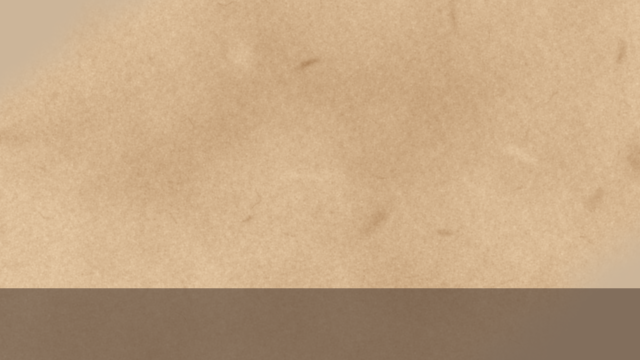
Write a WebGL 1 fragment shader that draws this background.

```glsl
precision highp float;
// Aged parchment with a dark translucent strip along the bottom.
// Cellular noise gives clouding and grain; soft ellipses place the stains,
// and two smooth veils cover the upper left and lower right corners.
uniform vec2 u_resolution;

const vec3 PALE = vec3(0.885, 0.77, 0.625);
const vec3 UMBER = vec3(0.68, 0.52, 0.36);
const vec3 VEIL = vec3(0.80, 0.71, 0.60);
const vec3 STRIP = vec3(0.316, 0.247, 0.204);
const float STRIP_TOP = 0.199;

vec3 hash3(vec2 cell) {
  vec3 q = vec3(dot(cell, vec2(127.1, 311.7)),
                dot(cell, vec2(269.5, 183.3)),
                dot(cell, vec2(113.5, 271.9)));
  return fract(sin(q) * 43758.55);
}

// Smooth cellular noise: one signed bump at a random point in every cell.
float cellNoise(vec2 p) {
  vec2 cell = floor(p);
  float sum = 0.0;
  for (int j = -1; j <= 1; j++) {
    for (int i = -1; i <= 1; i++) {
      vec2 c = cell + vec2(i, j);
      vec3 h = hash3(c);
      vec2 d = p - c - h.xy;
      float bump = max(0.0, 1.0 - dot(d, d));
      sum += (2.0 * h.z - 1.0) * bump * bump;
    }
  }
  return sum;
}

float clouds(vec2 p) {
  float sum = 0.0;
  float amp = 1.0;
  for (int i = 0; i < 5; i++) {
    sum += amp * cellNoise(p);
    p = mat2(1.6, 1.2, -1.2, 1.6) * p + 7.3;
    amp *= 0.62;
  }
  return sum;
}

// Soft ellipse with the given half axes, turned by an angle.
float blot(vec2 p, vec2 centre, vec2 radius, float angle) {
  float c = cos(angle);
  float s = sin(angle);
  vec2 d = p - centre;
  vec2 q = vec2(c * d.x + s * d.y, c * d.y - s * d.x) / radius;
  return exp(-dot(q, q));
}

// Sparse thin scratches, at most one per cell.
float flecks(vec2 p) {
  vec2 cell = floor(p);
  float sum = 0.0;
  for (int j = -1; j <= 1; j++) {
    for (int i = -1; i <= 1; i++) {
      vec2 c = cell + vec2(i, j);
      vec3 h = hash3(c + 41.0);
      float present = step(0.68, h.z);
      sum += present * blot(p, c + h.xy, vec2(0.16, 0.035), h.x * 6.28);
    }
  }
  return sum;
}

// Broad tone first, then the separate dark marks and worn light patches.
float stains(vec2 p) {
  float tone = 0.33 * blot(p, vec2(0.95, 0.63), vec2(0.62, 0.46), 0.0);
  tone += 0.10 * blot(p, vec2(0.69, 0.66), vec2(0.13, 0.12), 0.3);
  tone += 0.10 * blot(p, vec2(1.24, 0.69), vec2(0.17, 0.10), 0.4);
  tone += 0.22 * blot(p, vec2(0.02, 0.62), vec2(0.12, 0.03), 0.1);
  tone += 0.45 * blot(p, vec2(0.855, 0.817), vec2(0.030, 0.010), 0.4);
  tone += 0.38 * blot(p, vec2(0.69, 0.39), vec2(0.022, 0.008), 0.4);
  tone += 0.28 * blot(p, vec2(1.05, 0.39), vec2(0.050, 0.018), 0.8);
  tone += 0.32 * blot(p, vec2(1.235, 0.355), vec2(0.025, 0.008), 0.0);
  tone += 0.25 * blot(p, vec2(1.655, 0.445), vec2(0.035, 0.016), 0.9);
  tone += 0.35 * blot(p, vec2(1.72, 0.85), vec2(0.012, 0.035), -0.2);
  tone += 0.28 * blot(p, vec2(1.765, 0.56), vec2(0.030, 0.050), 0.0);
  tone += 0.32 * blot(p, vec2(1.26, 0.965), vec2(0.009, 0.045), 0.2);
  tone -= 0.22 * blot(p, vec2(0.675, 0.845), vec2(0.035, 0.035), 0.0);
  tone -= 0.24 * blot(p, vec2(1.44, 0.575), vec2(0.055, 0.013), -0.4);
  tone -= 0.15 * blot(p, vec2(0.84, 0.508), vec2(0.070, 0.010), 0.0);
  return tone;
}

// Corner coverage; offset is the inward distance from the corner.
float cornerVeil(vec2 offset, vec2 extent, float ripple) {
  float d = offset.x / extent.x + offset.y / extent.y;
  return 1.0 - smoothstep(0.55, 1.15, d + ripple);
}

void main() {
  vec2 p = gl_FragCoord.xy / u_resolution.y;
  float aspect = u_resolution.x / u_resolution.y;
  vec2 layout = vec2(p.x * 1.778 / aspect, p.y);

  // Parchment tone
  float mottle = clouds(p * 4.0);
  float grain = cellNoise(p * 210.0) + 0.6 * cellNoise(p * 95.0 + 3.0);
  vec2 wander = 0.008 * vec2(cellNoise(p * 26.0), cellNoise(p * 26.0 + 50.0));
  float tone = 0.12 + stains(layout + wander) + 0.085 * mottle;
  tone += 0.10 * grain + 0.16 * flecks(p * 8.0 + wander * 20.0);
  vec3 color = mix(PALE, UMBER, tone);

  // Smooth faded corners
  float ripple = 0.10 * mottle;
  float veil = cornerVeil(vec2(layout.x, 1.0 - p.y), vec2(0.41, 0.32), ripple);
  veil = max(veil, cornerVeil(vec2(1.778 - layout.x, p.y), vec2(0.50, 0.42), ripple));
  color = mix(color, VEIL, veil);

  // Translucent bottom strip
  float pixel = 0.5 / u_resolution.y;
  float strip = 1.0 - smoothstep(STRIP_TOP - pixel, STRIP_TOP + pixel, p.y);
  gl_FragColor = vec4(mix(color, STRIP, 0.6 * strip), 1.0);
}
```
